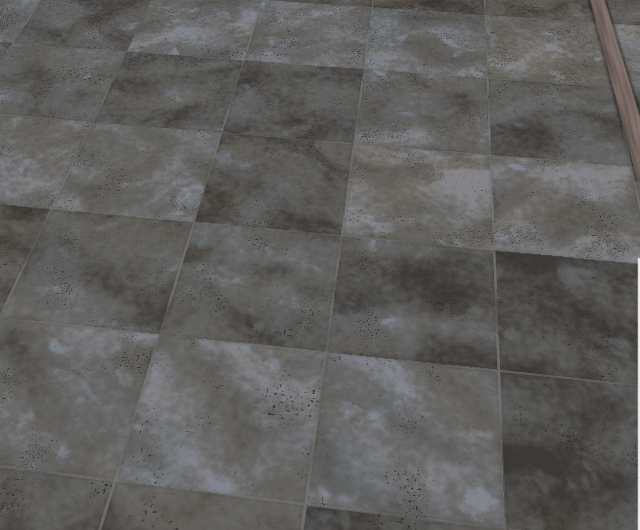
Reproduce this texture procedurally as a Shadertoy shader.

```glsl
// Worn travertine floor tiles seen in perspective, with a wooden rail at the upper right.

#define JOINT_HALF 0.008     // half joint width, in tiles
#define TONE_SPAN 0.31       // brightness step between dark and light tiles
#define MOTTLE 1.25          // strength of the stone clouding
#define PIT_FREQ 66.0        // pits per tile side
#define DARK_STONE vec3(0.205, 0.195, 0.190)
#define MID_STONE vec3(0.385, 0.384, 0.376)
#define LIGHT_STONE vec3(0.525, 0.520, 0.530)
#define JOINT_COLOR vec3(0.460, 0.455, 0.445)
#define PIT_COLOR vec3(0.150, 0.135, 0.125)
#define RAIL_COLOR vec3(0.460, 0.400, 0.380)

float hash(vec2 p) {
    p = fract(p * vec2(0.1031, 0.1137));
    p += dot(p, p.yx + 33.33);
    return fract((p.x + p.y) * p.x * 7.31 + p.y * 91.7);
}

vec2 gradient(vec2 cell) {
    float angle = 6.28318 * hash(cell);
    return vec2(cos(angle), sin(angle));
}

float noise(vec2 p) {
    vec2 i = floor(p), f = fract(p);
    vec2 u = f * f * f * (f * (f * 6.0 - 15.0) + 10.0);
    vec2 e = vec2(0.0, 1.0);
    float low = mix(dot(gradient(i), f), dot(gradient(i + e.yx), f - e.yx), u.x);
    float high = mix(dot(gradient(i + e), f - e), dot(gradient(i + 1.0), f - 1.0), u.x);
    return mix(low, high, u.y);
}

float fbm(vec2 p) {
    float sum = 0.0, amp = 0.65;
    for (int k = 0; k < 5; k++) {
        sum += amp * noise(p);
        p = mat2(1.6, 1.2, -1.2, 1.6) * p + 7.3;
        amp *= 0.5;
    }
    return sum;
}

// Canvas point (y down, height 1) to floor coordinates, one unit per tile.
vec2 floorPoint(vec2 p) {
    mat3 view = mat3(0.2722, 0.0190, -0.0167,
                     -0.1014, 0.1420, -0.1169,
                     0.6447, 0.4450, 1.0);
    vec3 q = inverse(view) * vec3(p, 1.0);
    return q.xy / q.z;
}

// Alternating courses, broken by a dark and a pale diagonal and a dim corner.
float tileTone(vec2 id) {
    float diagonal = id.x - id.y;
    float tone = mod(id.y, 2.0) * step(0.5, abs(diagonal));
    tone = max(tone, 0.6 * (1.0 - step(0.5, abs(diagonal - 2.0))));
    tone = max(tone, 0.4 * (1.0 - step(0.5, abs(diagonal + 1.0))));
    tone -= 0.45 * step(1.0, id.x) * step(0.0, id.y);
    return tone + 0.2 * (hash(id + 51.0) - 0.5);
}

vec3 stone(vec2 g, vec2 id, float blur) {
    vec2 p = g + id * 13.0 + 200.0 + 9.0 * hash(id + 80.0);
    float tilt = hash(id + 120.0) - 0.5;
    vec2 warp = 0.5 * vec2(noise(p * 2.1), noise(p * 2.1 + 40.0));

    // Broad clouds, sloping bands and fine grain
    float cloud = fbm(p * 2.2 + warp);
    float band = fbm(vec2(p.x * 0.8, p.y * 2.3 + p.x * tilt * 3.0) + warp);
    float grain = fbm(p * 19.0);
    float tone = tileTone(id);
    float value = 0.51 + TONE_SPAN * (tone - 0.5);
    value += MOTTLE * (0.46 * cloud + 0.42 * band + 0.20 * grain);

    // Pale mineral bloom
    float bloom = smoothstep(0.17, 0.42, fbm(p * 4.0 + 60.0 + warp));
    value = clamp(value + 0.24 * bloom, 0.0, 1.0);
    vec3 color = mix(DARK_STONE, MID_STONE, smoothstep(-0.2, 0.6, value));
    color = mix(color, LIGHT_STONE, smoothstep(0.52, 1.05, value));

    // Brown and blue-grey tints
    float warmth = 0.6 * hash(id + 160.0) + 0.2 - 0.2 * tone - 1.2 * cloud - 0.6 * bloom;
    color *= mix(vec3(0.985, 1.0, 1.02), vec3(1.04, 0.995, 0.94), clamp(warmth, -0.5, 1.0));

    // Small round pits gathered in loose clusters
    float cluster = smoothstep(-0.05, 0.35, fbm(p * 2.9 + 90.0));
    float soft = 0.10 + 0.3 * blur * PIT_FREQ;
    float limit = mix(0.62, 0.36, cluster);
    float size = 0.7 + 0.6 * hash(id + 210.0);
    float pit = smoothstep(limit - soft, limit + soft, noise(p * PIT_FREQ * size));
    return mix(color, PIT_COLOR, 0.85 * pit);
}

void mainImage(out vec4 fragColor, in vec2 fragCoord) {
    vec2 p = fragCoord / iResolution.y;
    p.y = 1.0 - p.y;
    float aa = 1.0 / iResolution.y;
    vec2 g = floorPoint(p);
    vec2 pixel = fwidth(g);
    vec3 color = stone(g, floor(g), max(pixel.x, pixel.y));

    // Joints: pale along columns, fainter along courses, partly worn away
    vec2 edge = abs(g - floor(g + 0.5));
    vec2 joint = 1.0 - smoothstep(JOINT_HALF - 0.5 * pixel, JOINT_HALF + 0.5 * pixel, edge);
    vec2 shade = 1.0 - smoothstep(vec2(0.0), vec2(0.03), edge);
    float wear = smoothstep(-0.25, 0.25, noise(g * 2.7 + 30.0));
    color *= 1.0 - 0.08 * max(shade.x, shade.y);
    color = mix(color, JOINT_COLOR, max(joint.x * (0.3 + 0.5 * wear), joint.y * (0.2 + 0.4 * wear)));

    // Wooden rail, widening downwards, with a shadowed edge
    float across = (p.x - 1.127 - 0.283 * p.y) * 0.962;
    float halfWidth = 0.013 + 0.02 * p.y;
    float rail = 1.0 - smoothstep(halfWidth - aa, halfWidth + aa, abs(across));
    float reach = 1.0 - smoothstep(0.34, 0.34 + 2.0 * aa, p.y);
    float fiber = noise(vec2(across * 160.0, p.y * 14.0) + 20.0);
    color *= 1.0 - 0.35 * (1.0 - smoothstep(halfWidth, halfWidth + 0.009, abs(across))) * reach;
    color = mix(color, RAIL_COLOR * (1.0 + 0.25 * fiber + 6.0 * across), rail * reach);

    // Thin pale strip along the lower right border
    float border = iResolution.x / iResolution.y - p.x;
    float strip = 1.0 - smoothstep(0.004 - aa, 0.004 + aa, border);
    color = mix(color, vec3(0.93), strip * smoothstep(0.487 - aa, 0.487 + aa, p.y));

    fragColor = vec4(color, 1.0);
}
```
